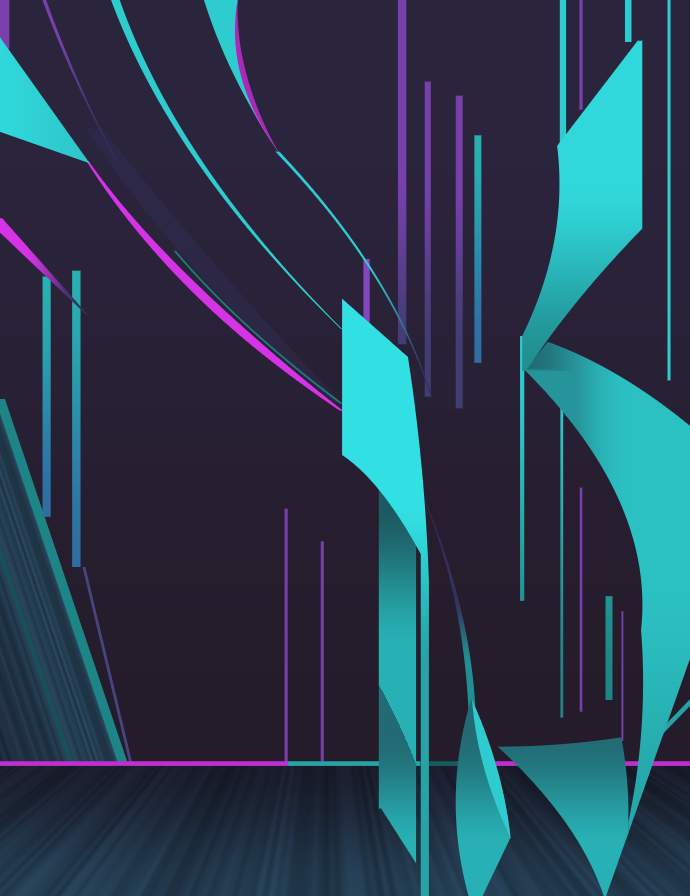
A Shadertoy shader for this background:

```glsl
// Dark indigo room with folded teal ribbons, neon curves, hanging bars and a streaked floor.

vec2 p;      // scene position, y measured down from the top
float pixel; // size of one pixel in the scene
vec3 col;
const float straight = 0.;

void paint(vec3 ink, float d) { col = mix(col, ink, clamp(.5 - d / pixel, 0., 1.)); }
float meet(float a, float b, float c) { return max(a, max(b, c)); }
float ramp(float a, float b) { return smoothstep(a, b, p.y); }

float hash(float n) { return fract(sin(n * 91.7) * 4375.85); }
float noise(float x) {
  return mix(hash(floor(x)), hash(floor(x) + 1.), smoothstep(0., 1., fract(x)));
}

// Signed distance to a bowed edge from e.xy to e.zw
float edge(vec2 q, vec4 e, float bow) {
  float h = e.w - e.y, t = clamp((q.y - e.y) / h, 0., 1.);
  float slope = (e.z - e.x + bow * (4. - 8. * t)) / h;
  return (q.x - mix(e.x, e.z, t) - bow * 4. * t * (1. - t)) / sqrt(1. + slope * slope);
}
float rightOf(vec4 e, float bow) { return edge(p, e, bow); }
float below(vec4 e, float bow) { return edge(p.yx, e.yxwz, bow); }
float line(vec4 e, float bow, float w) {
  return meet(abs(rightOf(e, bow)) - w, e.y - p.y, p.y - e.w);
}
float bar(vec4 b) { return line(b.xyxz, straight, b.w); }

void mainImage(out vec4 fragColor, in vec2 fragCoord) {
  vec2 uv = fragCoord / iResolution.xy;
  p = vec2(uv.x, 1. - uv.y) * vec2(5.92, 7.68);
  pixel = 7.68 / iResolution.y;
  vec3 teal = vec3(.18, .8, .81), shade = vec3(.11, .35, .38), navy = vec3(.2, .19, .36);
  vec3 magenta = vec3(.84, .2, .9), purple = vec3(.47, .25, .68);
  vec3 dusk = vec3(.1, .11, .17), slate = vec3(.14, .24, .32);

  // Wall and floor
  col = mix(vec3(.165, .14, .235), vec3(.145, .11, .17), ramp(1., 6.));
  float fan = (p.x - 2.8) / max(p.y - 4.8, .5);
  float grain = noise(fan * 55.) * .24 + noise(fan * 12.) * .16;
  paint(mix(dusk, slate, ramp(6.5, 7.7)) * (.78 + grain), 6.56 - p.y);

  // Streaked panel on the left
  vec4 rim = vec4(0, 3.42, 1.05, 6.53);
  float panel = rightOf(rim, straight), base = p.y - rim.w;
  vec3 boards = mix(slate, dusk, smoothstep(.2, 1.5, -panel));
  paint(boards * (.82 + .36 * noise(panel * 45.)), meet(panel, rim.y - p.y, base));
  paint(shade * .9, max(abs(panel + .42) - .02, base));
  paint(teal * .65, line(rim, straight, .04));
  paint(navy * 1.4, line(vec4(.72, 4.86, 1.12, 6.53), straight, .012));

  // Hanging bars: x, top, bottom, half width
  vec4 violetBars[] = vec4[](
    vec4(.04, 0, .42, .04), vec4(3.45, 0, 2.95, .036), vec4(3.67, .7, 3.4, .026),
    vec4(3.94, .82, 3.5, .03), vec4(3.145, 2.22, 2.8, .027), vec4(4.985, 0, .94, .014),
    vec4(4.985, 4.18, 6.1, .011), vec4(5.34, 5.24, 6.35, .008),
    vec4(2.455, 4.36, 6.53, .013), vec4(2.765, 4.64, 6.53, .013));
  vec4 tealBars[] = vec4[](
    vec4(4.83, 0, 1.3, .027), vec4(5.39, 0, .36, .028), vec4(5.74, 0, 3.26, .013),
    vec4(4.48, 2.88, 5.15, .018), vec4(4.82, 3.5, 6.15, .012), vec4(5.225, 5.11, 6, .03));
  vec4 blueBars[] = vec4[](
    vec4(4.1, 1.16, 3.11, .03), vec4(.4, 2.37, 4.43, .035), vec4(.655, 2.32, 4.86, .036));
  vec3 fading = mix(purple, navy * 1.25, ramp(1.4, 3.1) * step(p.y, 3.6));
  for (int i = 0; i < violetBars.length(); i++) paint(i == 4 ? purple * 1.1 : fading, bar(violetBars[i]));
  for (int i = 0; i < tealBars.length(); i++) paint(teal * (1. - .35 * ramp(3., 6.)), bar(tealBars[i]));
  for (int i = 0; i < blueBars.length(); i++) {
    vec4 b = blueBars[i];
    paint(mix(teal * .86, vec3(.18, .43, .64), ramp(b.y, b.z)), bar(b));
  }

  // Glowing skirting line
  float middle = abs(p.x - 3.36) - .89;
  paint(middle < 0. ? teal * (p.x < 3.6 ? .8 : .45) : magenta * .9, abs(p.y - 6.545) - .02);

  // Sweeping curves
  paint(mix(col, navy, .35), line(vec4(.8, 1.1, 2.9, 3.45), -.1, .08 * sin(p.x)));
  paint(mix(purple, navy, ramp(.3, 1.2)), line(vec4(.38, 0, 1, 1.38), -.03, .015 - .008 * p.y));
  paint(teal, line(vec4(.99, 0, 2.93, 2.82), -.23, .035 - .011 * p.y));
  paint(teal * .6, line(vec4(1.5, 2.15, 2.93, 3.46), -.08, .008));
  paint(magenta, line(vec4(.75, 1.38, 2.93, 3.52), -.19, .008 + .03 * sin(1.44 * (p.x - .75))));
  paint(mix(magenta, navy, smoothstep(.2, .7, p.x)), line(vec4(-.05, 1.87, .75, 2.7), straight, .05 - .06 * p.x));
  paint(mix(teal, navy, ramp(2.2, 3.3)), line(vec4(2.38, 1.3, 3.7, 3.4), .17, .018 - .004 * p.y));
  vec4 plume = vec4(2.04, 0, 2.4, 1.32);
  paint(magenta * .8, line(plume, -.13, .03 * sin(2.4 * p.y)));
  paint(teal, meet(-rightOf(vec4(1.75, 0, plume.zw), -.06), rightOf(plume, -.15), p.y - plume.w));
  paint(mix(navy, teal * .7, ramp(5.1, 5.7)), line(vec4(3.65, 4.3, 4.05, 6.1), .08, .03 * ramp(4., 6.1)));
  paint(teal * .8, line(vec4(6, 5.94, 5.65, 6.3), straight, .02));

  // Left pennant
  vec4 hem = vec4(0, .32, .77, 1.4);
  float pennant = max(-below(hem, straight), below(vec4(0, 1.13, hem.zw), straight));
  paint(teal * (1.06 - .12 * p.x), max(pennant, p.x - hem.z));

  // Central ribbon: rear fold, bright front and trailing strip
  vec3 lower = mix(shade * 1.2, teal * .87, ramp(6.3, 7.3));
  float rear = meet(abs(p.x - 3.41) - .16, 4.15 - p.y, below(vec4(3.27, 6.93, 3.57, 7.4), straight));
  bool upper = below(vec4(3.25, 5.87, 3.57, 6.55), -.03) < 0.;
  paint(upper ? mix(shade, teal * .87, ramp(4.3, 5.6)) : lower, rear);
  vec4 top = vec4(2.935, 2.56, 3.5, 3.06);
  float flank = rightOf(vec4(top.zw, 3.68, 5), .03);
  float front = meet(top.x - p.x, flank, -below(top, straight));
  front = max(front, below(vec4(top.x, 3.9, 3.61, 4.75), -.1));
  front = min(front, meet(3.61 - p.x, flank, 4.6 - p.y));
  paint(mix(teal * 1.1, teal * .8, ramp(4.2, 5.8)), front);

  // Small twisted ribbon
  vec4 curl = vec4(4.05, 6, 4.38, 7.18);
  float twist = meet(-rightOf(vec4(4.04, 6, 4.02, 7.68), -.12), rightOf(curl, .05), curl.y - p.y);
  twist = max(twist, rightOf(vec4(curl.zw, 4.14, 7.68), straight));
  paint(lower, twist);
  paint(teal, max(twist, -rightOf(curl, -.06)));

  // Right ribbon: lower sweep, floor flap, upper blade
  vec4 seam = vec4(4.5, 3.17, 4.7, 2.93);
  float tail = rightOf(vec4(6, 5.42, 5.2, 7.68), straight);
  float inner = p.y < 5.4 ? rightOf(vec4(seam.xy, 5.5, 5.4), .31) : rightOf(vec4(5.5, 5.4, 5.39, 7.05), .06);
  float sweep = meet(-inner, tail, -below(vec4(seam.zw, 5.92, 3.65), -.07));
  vec3 satin = teal * (.94 - .12 * ramp(5., 7.));
  satin = mix(shade * 1.2, satin, max(smoothstep(4.5, 5.4, p.x), .5 * ramp(3.15, 3.19)));
  paint(satin, max(sweep, -below(seam, straight)));
  vec4 brim = vec4(4.27, 6.4, 5.33, 6.32);
  float flap = meet(-below(brim, .02), -rightOf(vec4(brim.xy, 5.18, 7.68), .12), tail);
  paint(lower, max(flap, rightOf(vec4(brim.zw, 5.39, 7.05), .02)));
  vec4 spine = vec4(4.78, 1.25, 4.48, 2.88);
  float blade = meet(-rightOf(spine, .125), rightOf(vec4(5.51, 1.96, 4.5, 3.2), -.05), p.y - 3.18);
  paint(teal * (1.06 - .36 * ramp(1.5, 3.2)), max(blade, -below(vec4(spine.xy, 5.47, .35), straight)));

  fragColor = vec4(col, 1);
}
```
